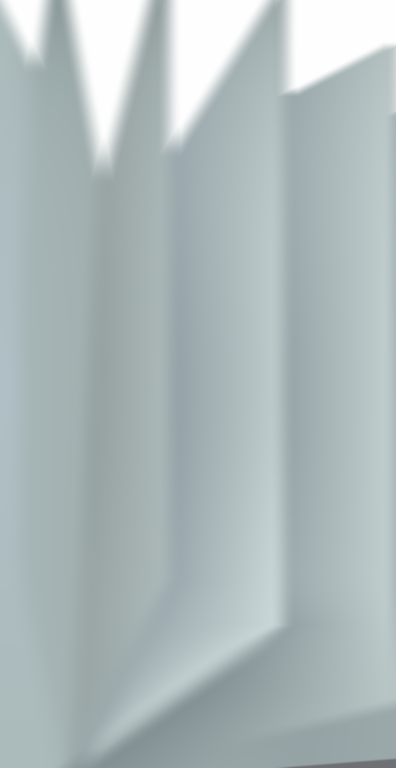
Reproduce this background procedurally as a WebGL 1 fragment shader.

```glsl
precision highp float;
// Tall pleated grey-blue panels under a bright, jagged top edge.
// Each pleat shades from a dark crease to a light ridge; a horizontal
// box blur softens the creases and the white wedges between the peaks.

uniform vec2 u_resolution;

const float BLUR = 0.031; // half width of the horizontal blur

// Blurred coverage of a downward wedge whose top spans left..right.
float wedge(vec2 p, vec2 apex, float left, float right) {
  float t = p.y / apex.y;
  float l = mix(left, apex.x, t);
  float r = mix(right, apex.x, t);
  return clamp((min(r, p.x + BLUR) - max(l, p.x - BLUR)) / (2.0 * BLUR), 0.0, 1.0);
}

// Soft step across a crease, d being the distance to its right.
float crease(float d, float width) {
  return smoothstep(-width, width, d);
}

// Shade of a pleat between two creases.
vec3 pleat(float x, float left, float right, vec3 dark, vec3 light) {
  return mix(dark, light, clamp((x - left) / max(right - left, 0.05), 0.0, 1.0));
}

void main() {
  vec2 p = gl_FragCoord.xy / u_resolution;
  p.y = 1.0 - p.y; // measured down from the top
  float x = p.x;
  float y = p.y;

  // Crease positions; the right ones turn diagonally near the floor.
  float f1 = 0.05 + 0.04 * smoothstep(0.4, 0.0, y) + 0.1 * smoothstep(0.7, 1.05, y);
  float f2 = 0.268 - 0.08 * y;
  float f3 = 0.427 - 0.967 * max(y - 0.755, 0.0);
  float f4 = 0.714 - 2.817 * max(y - 0.814, 0.0);

  // Creases are deepest at mid height, ridges brightest lower down.
  float lift = 0.045 * (1.0 - exp(-pow((y - 0.52) / 0.25, 2.0)));
  float glow = 0.05 * smoothstep(0.5, 0.82, y) - 0.03 * smoothstep(0.35, 0.0, y);
  float floorShade = smoothstep(0.74, 0.92, y);

  // Pleats layered from left to right.
  vec3 color = mix(vec3(0.69, 0.75, 0.775), vec3(0.67, 0.73, 0.73), abs(y - 0.5) * 2.0);
  vec3 second = pleat(x, f1, f2, vec3(0.65, 0.71, 0.715), vec3(0.635, 0.69, 0.69));
  color = mix(color, second, crease(x - f1, 0.04));

  vec3 third = pleat(x, f2, f3, vec3(0.575, 0.62, 0.622) + lift * 0.6,
                     vec3(0.68, 0.73, 0.73) - 0.06 * floorShade);
  color = mix(color, third, crease(x - f2, 0.038));

  vec3 fourth = pleat(x, f3, f4, vec3(0.57, 0.625, 0.645) + lift,
                      vec3(0.755, 0.805, 0.805) + glow);
  color = mix(color, fourth, crease(x - f3, 0.035 + 0.03 * floorShade));

  vec3 fifth = pleat(x, f4, 0.97, vec3(0.58, 0.635, 0.65) + lift - 0.13 * floorShade,
                     vec3(0.75, 0.80, 0.80) - 0.03 * floorShade);
  // Shadowed strip along the floor.
  float strip = smoothstep(-0.012, 0.012, y - 0.957 + 0.125 * (x - 0.68));
  fifth = mix(fifth, vec3(0.54, 0.60, 0.61), 0.65 * strip * smoothstep(0.45, 0.8, x));
  color = mix(color, fifth, crease(x - f4, 0.034 + 0.035 * smoothstep(0.81, 0.85, y)));

  float lastRidge = crease(x - 0.995, 0.03) * (1.0 - floorShade);
  color = mix(color, vec3(0.62, 0.67, 0.69), lastRidge);

  // Dim the peaks, then let the bright wedges through.
  color -= 0.11 * exp(-y * 11.0) * smoothstep(0.0, 0.12, x);
  float sky = wedge(p, vec2(0.091, 0.097), 0.0, 0.12)
            + wedge(p, vec2(0.258, 0.242), 0.172, 0.379)
            + wedge(p, vec2(0.427, 0.207), 0.427, 0.682)
            + wedge(p, vec2(0.722, 0.127), 0.722, 1.2)
            + wedge(p, vec2(1.0, 0.153), 1.0, 1.5);
  color = mix(color, vec3(0.995), smoothstep(0.0, 1.0, sky));

  // Thin dark ground at the lower right.
  float ground = smoothstep(-0.002, 0.002, y - 1.0 + 0.04 * (x - 0.7));
  color = mix(color, vec3(0.43, 0.44, 0.45), ground * smoothstep(0.68, 0.74, x));

  gl_FragColor = vec4(color, 1.0);
}
```
